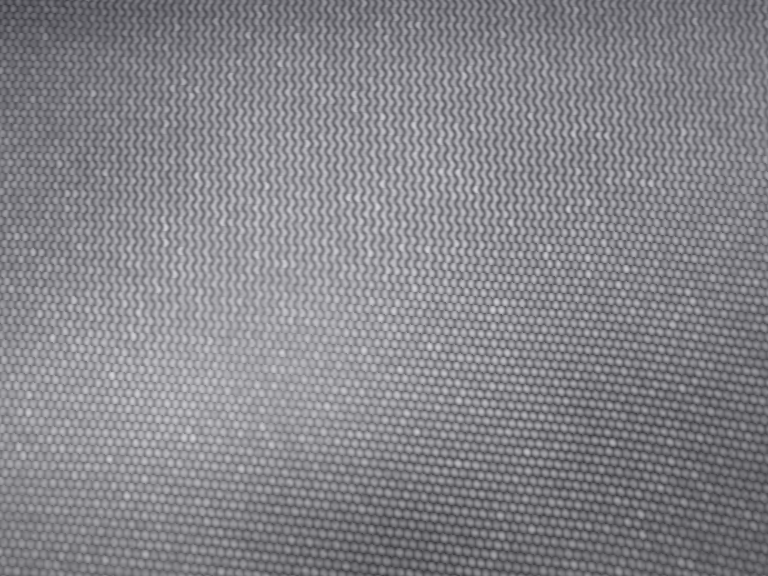
Reproduce this texture procedurally as a WebGL 1 fragment shader.

```glsl
precision highp float;

uniform vec2 u_resolution;

float hash(vec2 p) {
  return fract(sin(dot(p, vec2(127.1, 311.7))) * 43758.5453);
}

float noise(vec2 p) {
  vec2 i = floor(p);
  vec2 f = fract(p);
  f = f * f * (3.0 - 2.0 * f);
  return mix(mix(hash(i), hash(i + vec2(1.0, 0.0)), f.x),
             mix(hash(i + vec2(0.0, 1.0)), hash(i + vec2(1.0, 1.0)), f.x), f.y);
}

// Soft elliptical pool of light or shade
float pool(vec2 uv, vec2 center, vec2 radius) {
  vec2 d = (uv - center) / radius;
  return exp(-dot(d, d));
}

// Thread coordinates: the cloth recedes towards the top and sags to the right
vec2 clothCoords(vec2 uv) {
  float spread = 1.0 + 0.1 * (0.5 - uv.y);
  float column = 90.0 * ((uv.x - 0.5) / spread + 0.025 * uv.y);
  float row = 74.0 * (uv.y + 0.18 * (uv.y * uv.y - uv.y));
  row += (5.0 * uv.x + 4.0 * uv.x * uv.x) * (1.1 - 0.8 * uv.y);
  vec2 drift = vec2(noise(uv * 5.0), noise(uv * 5.0 + 31.0)) - 0.5;
  return vec2(column, row) + 0.5 * drift;
}

void main() {
  vec2 uv = gl_FragCoord.xy / u_resolution;
  vec2 cloth = clothCoords(uv);

  // The sheen turns from upright threads at the top to level ones below
  float level = smoothstep(0.3, 0.95, 1.0 - uv.y + 0.45 * (uv.x - 0.4));
  level = mix(level, 0.65, 0.6 * smoothstep(0.3, 0.0, uv.x));

  // Upright threads zigzag gently; level ones break into staggered beads
  float row = floor(cloth.y);
  float side = mod(row, 2.0) - 0.5;
  float sway = side * cos(3.14159 * (fract(cloth.y) - 0.5));
  float column = cloth.x + mix(0.4 * sway, 0.5 * side, smoothstep(0.1, 0.6, level));
  vec2 cell = vec2(floor(column), row);
  vec2 f = vec2(fract(column), fract(cloth.y)) - 0.5;
  float seed = hash(cell);

  // Rounded bead crossed by the gaps between threads
  float bump = 1.0 - smoothstep(0.1, 0.68, length(f * mix(vec2(1.2, 0.6), vec2(1.0), level)));
  float sideGap = 0.5 - 0.5 * cos(6.28318 * f.x);
  float rowGap = 0.5 - 0.5 * cos(6.28318 * f.y);
  float gaps = mix(0.85, 0.3, level) * sideGap + mix(0.1, 0.55, level) * rowGap;
  float weave = 0.75 * (bump - 0.52) - 0.75 * (gaps - 0.45);

  // Broad lighting
  float light = 0.462;
  light += 0.16 * pool(uv, vec2(0.41, 0.52), vec2(0.3, 0.45));
  light += 0.11 * pool(uv, vec2(0.06, 0.3), vec2(0.3, 0.2));
  light += 0.05 * pool(uv, vec2(0.85, 0.62), vec2(0.25, 0.3));
  light -= 0.1 * pool(uv, vec2(0.49, 0.06), vec2(0.18, 0.17));
  light -= 0.07 * pool(uv, vec2(1.0, 0.1), vec2(0.35, 0.35));
  light -= 0.07 * pool(uv, vec2(0.0, 1.0), vec2(0.28, 0.22));
  light -= 0.05 * smoothstep(0.88, 1.0, uv.y);
  light += 0.03 * (noise(uv * vec2(9.0, 7.0)) - 0.5);

  // Focus fades at the borders; the brightest area washes out
  float contrast = 0.18 + 0.06 * pool(uv, vec2(0.68, 0.4), vec2(0.25, 0.35));
  contrast -= 0.07 * pool(uv, vec2(0.36, 0.38), vec2(0.16, 0.2));
  contrast *= 1.0 - 0.4 * smoothstep(0.35, 0.7, length(uv - vec2(0.53, 0.45)));

  // Uneven threads, faint glints and fine grain
  float shade = light + contrast * weave;
  shade += 0.07 * (seed - 0.5) * bump;
  shade += 0.05 * smoothstep(0.95, 1.0, seed) * bump;
  shade += 0.07 * (noise(uv * vec2(250.0, 188.0)) - 0.5);

  // Cool grey, a little bluer at the top
  vec3 tint = vec3(-0.001, -0.003, 0.013 + 0.01 * uv.y);
  gl_FragColor = vec4(clamp(vec3(shade) + tint, 0.0, 1.0), 1.0);
}
```
